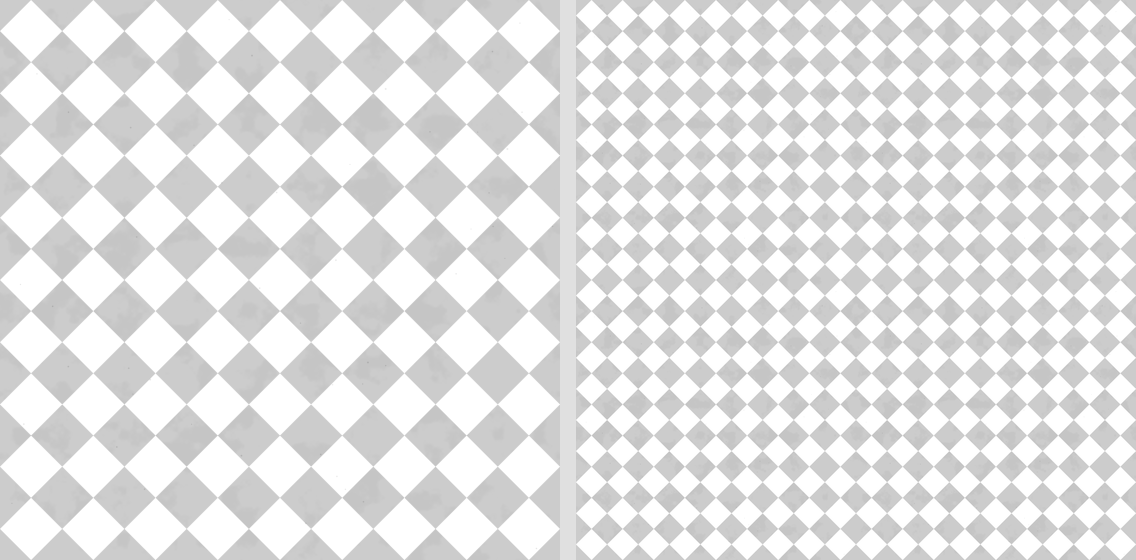
Left: one tile. Right: repeated 2 by 2.
Write a Shadertoy shader that draws this pattern.

```glsl
// Seamless checkerboard of white and softly mottled grey diamonds.
#define REPEATS 9.0
#define WHITE vec3(1.0)
#define GREY vec3(0.800)
#define STAIN vec3(0.768)
#define STAIN_SCALE 27.0
#define STAIN_LOW 0.50
#define STAIN_HIGH 0.66
#define SPECK_GRID 36.0
#define SPECK_CHANCE 0.03
#define SPECK_RADIUS 0.0012
#define SPECK_DEPTH 0.12

float hash(vec2 p) {
    return fract(sin(dot(p, vec2(127.1, 311.7))) * 43758.5453);
}

// Value noise whose lattice wraps after the given whole period.
float wrapNoise(vec2 p, float period) {
    vec2 cell = floor(p);
    vec2 f = fract(p);
    f = f * f * (3.0 - 2.0 * f);
    vec2 a = mod(cell, period);
    vec2 b = mod(cell + 1.0, period);
    return mix(mix(hash(a), hash(vec2(b.x, a.y)), f.x),
               mix(hash(vec2(a.x, b.y)), hash(b), f.x), f.y);
}

float wrapFbm(vec2 uv, float frequency) {
    float sum = 0.0;
    float amplitude = 0.5;
    for (int i = 0; i < 4; i++) {
        sum += amplitude * wrapNoise(uv * frequency, frequency);
        frequency *= 2.0;
        amplitude *= 0.5;
    }
    return sum / 0.9375;
}

// Signed distance to the diamond inscribed in each cell, in canvas units.
float diamondDistance(vec2 uv) {
    vec2 p = abs(fract(uv * REPEATS) - 0.5);
    return (p.x + p.y - 0.5) * inversesqrt(2.0) / REPEATS;
}

// Sparse dots, at most one in each cell of a wrapping grid.
float specks(vec2 uv, float pixel) {
    vec2 id = mod(floor(uv * SPECK_GRID), SPECK_GRID);
    vec2 center = 0.2 + 0.6 * vec2(hash(id + 17.3), hash(id + 41.9));
    float radius = SPECK_RADIUS * mix(0.4, 1.0, hash(id + 73.1));
    float d = length(fract(uv * SPECK_GRID) - center) / SPECK_GRID - radius;
    float present = step(hash(id + 5.7), SPECK_CHANCE);
    return present * (1.0 - smoothstep(-pixel, pixel, d));
}

void mainImage(out vec4 fragColor, in vec2 fragCoord) {
    vec2 uv = fragCoord / iResolution.xy;
    float pixel = 1.0 / min(iResolution.x, iResolution.y);

    // Ragged faint stains, gathered into uneven clusters.
    float cluster = wrapNoise(uv * 14.0, 14.0);
    float grain = wrapFbm(uv, STAIN_SCALE);
    float stain = smoothstep(STAIN_LOW, STAIN_HIGH, grain + 0.25 * (cluster - 0.5));
    vec3 grey = mix(GREY, STAIN, 0.8 * stain);

    // White diamonds over the grey ground.
    float edge = smoothstep(-0.7 * pixel, 0.7 * pixel, diamondDistance(uv));
    vec3 color = mix(WHITE, grey, edge);

    color -= SPECK_DEPTH * specks(uv, pixel);
    fragColor = vec4(color, 1.0);
}
```
